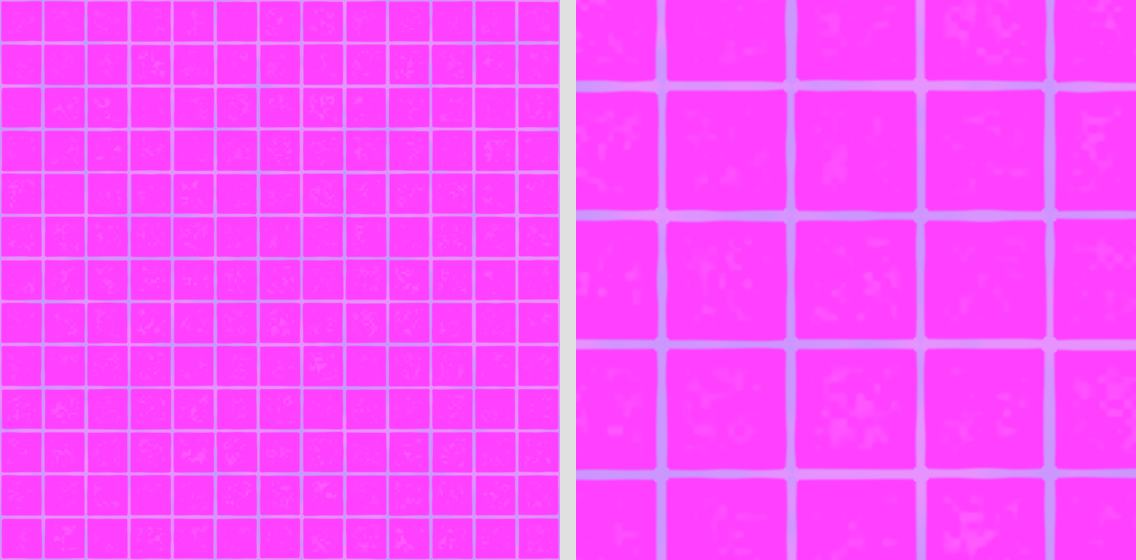
Left: the whole. Right: its middle third, enlarged.
This texture is drawn by a WebGL 1 fragment shader. Its source:

```glsl
precision highp float;
// Square mosaic of magenta tiles divided by thin lavender joints.
// Each tile is a box distance with its own uneven insets; wrapped value noise
// wavers the edges, tints the joints and puts faint mottling in tile centres.

uniform vec2 u_resolution;

const float TILES = 13.0;            // repeats across and down
const float JOINT_HALF = 0.037;      // half joint width, in tiles
const float INSET_VARIATION = 0.016; // spread of the inset per tile side
const float EDGE_WAVER = 0.014;      // unevenness along an edge
const float EDGE_SOFTNESS = 0.012;
const float CORNER_RADIUS = 0.025;
const float MOTTLE_SCALE = 15.0;     // mottling cells per tile, whole number
const float MOTTLE_STRENGTH = 0.42;
const vec3 TILE_COLOR = vec3(1.0, 0.25, 1.0);
const vec3 MOTTLE_COLOR = vec3(1.0, 0.46, 1.0);
const vec3 JOINT_LAVENDER = vec3(0.80, 0.59, 1.0);
const vec3 JOINT_PINK = vec3(0.90, 0.575, 1.0);

float hash(vec2 p) {
  return fract(sin(dot(p, vec2(127.1, 311.7))) * 43758.5453);
}

// Value noise with a whole number of lattice cells per tile; wraps at TILES.
float wrappedNoise(vec2 p, float scale, float seed) {
  vec2 q = p * scale;
  vec2 i = floor(q);
  vec2 f = fract(q);
  f = f * f * (3.0 - 2.0 * f);
  float period = TILES * scale;
  vec2 lo = mod(i, period) + seed;
  vec2 hi = mod(i + 1.0, period) + seed;
  return mix(mix(hash(lo), hash(vec2(hi.x, lo.y)), f.x),
             mix(hash(vec2(lo.x, hi.y)), hash(hi), f.x), f.y);
}

// Signed distance to the tile edge, positive inside the tile.
float tileDistance(vec2 local, vec2 cell, vec2 p) {
  vec2 lowInset = vec2(hash(cell + 3.1), hash(cell + 17.3));
  vec2 highInset = vec2(hash(cell + 29.7), hash(cell + 41.9));
  lowInset = JOINT_HALF + (lowInset - 0.5) * INSET_VARIATION;
  highInset = JOINT_HALF + (highInset - 0.5) * INSET_VARIATION;
  vec2 inside = min(local - lowInset, 1.0 - local - highInset);
  vec2 corner = max(CORNER_RADIUS - inside, 0.0);
  float d = min(max(inside.x, inside.y), CORNER_RADIUS);
  d = (min(inside.x, inside.y) > CORNER_RADIUS)
    ? min(inside.x, inside.y) : d - length(corner);
  return d + (wrappedNoise(p, 4.0, 5.0) - 0.5) * EDGE_WAVER;
}

// Joint tint drifts along its length; horizontal joints lean pinker.
vec3 jointColor(vec2 local, vec2 p) {
  vec2 toEdge = min(local, 1.0 - local);
  float horizontal = smoothstep(-0.03, 0.03, toEdge.x - toEdge.y);
  float drift = wrappedNoise(p, 1.0, 61.0) * 0.7
              + wrappedNoise(p, 5.0, 83.0) * 0.3;
  float pinkness = smoothstep(0.35, 0.75, drift + 0.2 * horizontal - 0.05);
  return mix(JOINT_LAVENDER, JOINT_PINK, pinkness);
}

// Small pale blotches confined to the tile centre, varying by tile.
float mottling(vec2 local, vec2 cell, vec2 p) {
  vec2 toEdge = min(local, 1.0 - local);
  float centre = smoothstep(0.12, 0.26, min(toEdge.x, toEdge.y));
  float blotch = wrappedNoise(p, MOTTLE_SCALE, 7.0) * 0.6
               + wrappedNoise(p, 6.0, 23.0) * 0.4;
  float strength = mix(0.5, 1.2, hash(cell + 53.3));
  return centre * strength * smoothstep(0.5, 0.85, blotch);
}

void main() {
  vec2 p = gl_FragCoord.xy / u_resolution * TILES;
  vec2 cell = mod(floor(p), TILES);
  vec2 local = fract(p);
  float pixel = TILES / min(u_resolution.x, u_resolution.y);

  float soft = EDGE_SOFTNESS + 0.5 * pixel;
  float tileMask = smoothstep(-soft, soft, tileDistance(local, cell, p));

  vec3 tile = mix(TILE_COLOR, MOTTLE_COLOR,
                  MOTTLE_STRENGTH * mottling(local, cell, p));
  gl_FragColor = vec4(mix(jointColor(local, p), tile, tileMask), 1.0);
}
```
